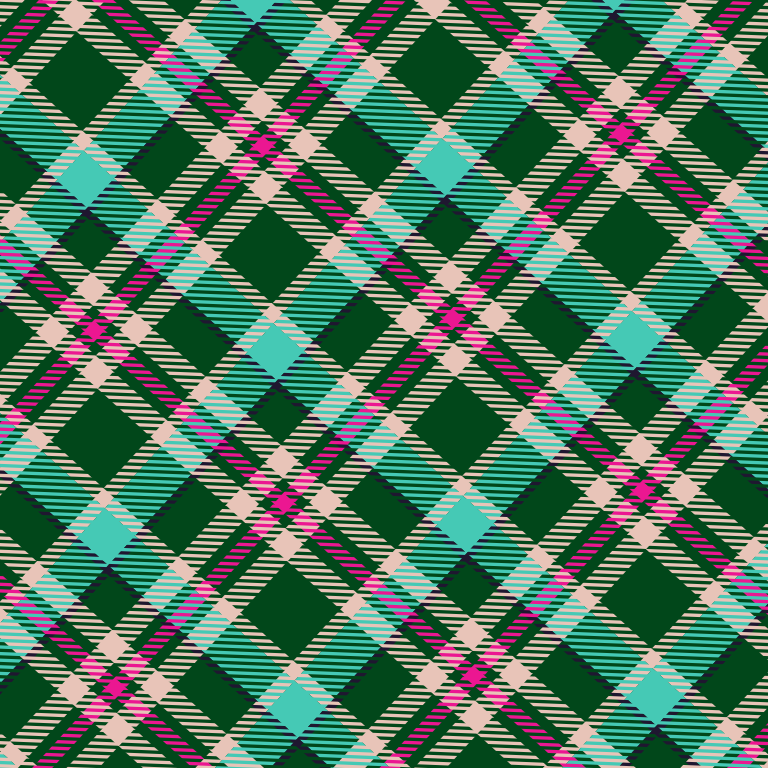
A three.js fragment shader for this pattern:

```glsl
// Diagonal tartan: green ground with cream, pink, teal and navy bands in a twill weave.
varying vec2 vUv;

float cross2(vec2 a, vec2 b) {
  return a.x * b.y - a.y * b.x;
}

float slopeWidth(float x) {
  return max(length(vec2(dFdx(x), dFdy(x))), 1e-5);
}

// Soft-edged coverage of the interval from lo to hi
float band(float x, float lo, float hi, float soft) {
  return clamp((x - lo) / soft + 0.5, 0.0, 1.0)
       - clamp((x - hi) / soft + 0.5, 0.0, 1.0);
}

// Thread colour across one sett, with the pink stripe at zero
vec3 threadColor(float s) {
  float soft = slopeWidth(s);
  float x = fract(s + 0.25) - 0.25;
  vec3 color = vec3(0.005, 0.28, 0.10);
  vec3 cream = vec3(0.91, 0.77, 0.72);
  color = mix(color, vec3(0.92, 0.09, 0.57), band(abs(x), -0.1, 0.029, soft));
  color = mix(color, cream, band(abs(x), 0.070, 0.163, soft));
  color = mix(color, cream, band(x, 0.441, 0.497, soft));
  color = mix(color, vec3(0.27, 0.79, 0.71), band(x, 0.497, 0.657, soft));
  color = mix(color, vec3(0.12, 0.09, 0.19), band(x, 0.657, 0.686, soft));
  return color;
}

void main() {
  // Sett coordinates along the two thread directions
  vec2 warpStep = vec2(0.2471, -0.2247);
  vec2 weftStep = vec2(-0.2197, -0.2405);
  vec2 p = vUv - vec2(0.3425, 0.810);
  vec2 sett = vec2(cross2(p, weftStep), cross2(warpStep, p)) / cross2(warpStep, weftStep);

  // Twill: fine lines, falling slightly to the right, alternate the two thread sets
  float twill = dot(sett, vec2(25.0, 29.0));
  float ridge = abs(fract(twill) - 0.5) - 0.25;
  float over = clamp(ridge / slopeWidth(twill) + 0.5, 0.0, 1.0);

  gl_FragColor = vec4(mix(threadColor(sett.x), threadColor(sett.y), over), 1.0);
}
```
